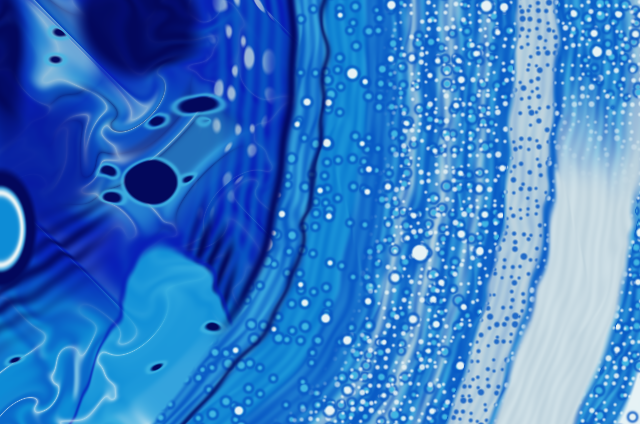
A Shadertoy shader for this background:

```glsl
// Poured acrylic paint: curved blue and pearl bands sweep down the right side,
// beside a marbled indigo pool with a cyan tongue. Bands are steps along a bent
// coordinate; marbling is layered sines, and bubbles are cellular noise.

const vec3 NAVY = vec3(.01, .03, .36);
const vec3 INDIGO = vec3(.03, .12, .72);
const vec3 COBALT = vec3(.03, .35, .77);
const vec3 AZURE = vec3(.05, .55, .84);
const vec3 SKY = vec3(.25, .71, .89);
const vec3 PEARL = vec3(.75, .83, .87);
const vec3 FOAM = vec3(.9, .95, .96);

vec3 hash3(vec2 c) {
  return fract(sin(c.x * vec3(127.1, 269.5, 419.2) + c.y * vec3(311.7, 183.3, 371.9)) * 43758.5);
}

// Layered sines that fold the plane into swirls
vec2 swirl(vec2 q) {
  for (float i = 1.; i < 5.; i++)
    q += .9 * sin(q.yx * i * 1.1 + vec2(1.7, 4.1) * i) / i;
  return q;
}

float ridge(float x, float sharpness) { return pow(1. - abs(sin(x)), sharpness); }

float ink(float dist, float soft) { return 1. - smoothstep(-soft, soft, dist); }

float line(float x, float center, float width) {
  float t = (x - center) / width;
  return exp(-t * t);
}

float band(float x, float a, float b, float soft) {
  return ink(a - x, soft) * ink(x - b, soft);
}

float ellipse(vec2 p, vec2 center, vec2 radius) {
  return (length((p - center) / radius) - 1.) * min(radius.x, radius.y);
}

// Distance to randomly sized discs, one per occupied cell
float bubbles(vec2 p, float scale, float fill, float size) {
  vec2 q = p * scale, id = floor(q);
  float d = 1.;
  for (int k = 0; k < 9; k++) {
    vec2 c = id + vec2(k % 3 - 1, k / 3 - 1);
    vec3 h = hash3(c + scale);
    float r = size * mix(.4, 1., h.x * h.y);
    if (h.z < fill) d = min(d, length(q - c - .2 - .6 * h.xy) - r);
  }
  return d / scale;
}

void paint(inout vec3 c, vec3 tint, float amount) { c = mix(c, tint, amount); }

// A disc with a soft rim
void cell(inout vec3 c, float d, vec3 core, vec3 rim, float px) {
  paint(c, rim, .75 * line(d, .005, .004));
  paint(c, core, ink(d, px + .001));
}

// Marbled pool on the left
vec3 pool(vec2 p, float s, float px) {
  vec2 q = swirl(p * 11.), w = p + .016 * (q - p * 11.);
  float wisp = .5 + .5 * sin(5. * q.x + 3. * q.y);
  float fine = ridge(2. * q.x + sin(3. * q.y), 3.), broad = ridge(q.y + .6 * sin(q.x), 1.5);
  vec3 c = mix(INDIGO, COBALT, .5 * broad + .25 * wisp);
  float low = ink(w.y - .3, .1);
  paint(c, mix(COBALT, AZURE, .3 + .7 * wisp), low);
  // Streaked column with stretched pale drops
  float column = band(s, .51, .67, .03);
  paint(c, COBALT, column * (.4 + .4 * sin(s * 190. + q.y)));
  // Pale lacework
  float lace = max(ink(ellipse(w, vec2(.33, .64), vec2(.21, .17)), .05),
                   ink(ellipse(w, vec2(.14, .88), vec2(.07, .16)), .03));
  paint(c, mix(COBALT, SKY, broad * .5 + wisp * .5), .75 * lace);
  paint(c, NAVY, .5 * lace * ridge(q.x - 2. * q.y, 3.));
  paint(c, PEARL, .65 * fine * max(.2, lace));
  paint(c, INDIGO * .85, .8 * ink(ellipse(w, vec2(.1, .6), vec2(.12, .15)), .04));
  float deep = min(ellipse(w, vec2(.34, .96), vec2(.14, .12)), ellipse(w, vec2(0, .88), vec2(.05, .2)));
  paint(c, NAVY, ink(deep, .02) * (.8 + .2 * wisp));
  float drops = bubbles(w * vec2(1, .6), 25., .75, .4);
  paint(c, PEARL, .8 * ink(drops, .004) * band(s, .51, .63, .03) * smoothstep(.4, .75, p.y));
  // Dark diagonal fringe, and the wedge beside the tongue
  float across = dot(w - vec2(0, .24), vec2(-.64, .77));
  float comb = .5 + .5 * sin(across * 170. + 3. * q.x);
  paint(c, NAVY, .85 * comb * line(across, .03, .06) * ink(p.x - .24, .06));
  float wedge = ink(ellipse(w, vec2(.5, .34), vec2(.045, .15)), .02);
  paint(c, NAVY, wedge * (.55 + .4 * sin(s * 210. + q.y)));
  // Cyan tongue opening downward
  float arch = w.y - .43 + 10. * (w.x - .39) * (w.x - .39);
  paint(c, mix(AZURE, SKY, .1 + .5 * broad + .2 * wisp), ink(arch, .02));
  paint(c, INDIGO, .7 * line(arch, .015, .015));
  paint(c, FOAM, .65 * fine * ink(p.y - .2, .08));
  // Ringed eye on the left border
  float eye = ellipse(p, vec2(0, .46), vec2(.055, .09));
  paint(c, NAVY, ink(eye - .03, .008));
  paint(c, AZURE, ink(eye - .006, .004));
  paint(c, FOAM, line(eye, -.003, .006));
  // Dark cells
  float small = bubbles(w * vec2(.6, 1), 16., .4, .28) + .1 * (1. - max(lace, low));
  cell(c, small, NAVY, SKY, px);
  vec2 v = mix(p, w, .45);
  float dark = min(ellipse(v, vec2(.36, .575), vec2(.06, .05)), ellipse(v, vec2(.463, .748), vec2(.046, .018)));
  cell(c, dark, NAVY, SKY, px);
  return c;
}

// Sweeping bands on the right; s runs across them
vec3 stream(vec2 p, float s, float px) {
  vec2 q = swirl(vec2(s * 22., p.y * 9.));
  float grain = .5 + .27 * sin(s * 230. + 2. * q.x) + .23 * sin(s * 90. + 2. * q.y);
  float e = s + .003 * sin(q.x * 2. + p.y * 40.);
  vec3 c = mix(COBALT, SKY, .05 + .75 * grain);
  paint(c, AZURE, .65 * band(e, .775, .865, .01));
  paint(c, COBALT, .55 * band(e, .87, .925, .012));
  float streaks = line(e, .978, .013) + line(e, 1.062, .02) + .8 * line(e, 1.145, .012);
  paint(c, PEARL, .9 * streaks * (.4 + .6 * grain));
  paint(c, COBALT, .8 * (line(e, 1.02, .012) + line(e, 1.195, .014)));
  // Pearl ribbon, then the white flow below the speckled corner
  float ribbon = band(e, 1.215, 1.312, .008), aa = px + .001;
  paint(c, PEARL, ribbon * (.8 + .2 * grain));
  float flow = band(e, 1.325, 1.525, .012) * ink(p.y - .68 + .03 * sin(q.x), .15);
  paint(c, mix(PEARL, FOAM, .4 * grain), flow);
  paint(c, PEARL, .75 * smoothstep(1.46, 1.51, e) * smoothstep(.45, .6, p.y));
  paint(c, FOAM, smoothstep(1.61, 1.63, e) * ink(p.y - .3, .1));
  paint(c, COBALT, .85 * line(e, 1.32, .01) * smoothstep(.05, .4, p.y));
  // Blue pits in the ribbon, white bubbles elsewhere
  float open = (1. - ribbon) * (1. - flow), shut = .1 * (1. - open);
  paint(c, COBALT, .85 * ribbon * ink(bubbles(p, 50., .7, .42), aa));
  cell(c, bubbles(p, 33., .5, .32) + shut, SKY, COBALT, px);
  paint(c, FOAM, .9 * smoothstep(.9, .97, s) * open * ink(bubbles(p, 50., .75, .38), aa));
  cell(c, bubbles(p, 19., .3, .25) + shut, FOAM, COBALT, px);
  // Wavy dark seam and two large pearls
  float seam = e + .003 * sin(p.y * 55.);
  paint(c, NAVY, .75 * line(seam, .765, .007));
  float pearls = min(length(p - vec2(.624, .425)), length(p - vec2(.99, .404))) - .018;
  cell(c, pearls, FOAM, COBALT, px);
  return c;
}

void mainImage(out vec4 fragColor, in vec2 fragCoord) {
  vec2 p = fragCoord / iResolution.y;
  float px = 1. / iResolution.y;
  // Bend the bands toward the lower left
  float bend = .165 + .17 * ink(p.x - .675, .275);
  float s = p.x + bend * pow(max(1. - p.y, 0.), 2.6);
  s += .004 * sin(p.y * 13. + s * 9.) + .002 * sin(p.y * 37. + s * 21.);
  vec3 c = mix(pool(p, s, px), stream(p, s, px), ink(.695 - s, .01));
  paint(c, NAVY, .9 * line(s, .688, .011) * smoothstep(.18, .32, p.y));
  fragColor = vec4(c, 1);
}
```
